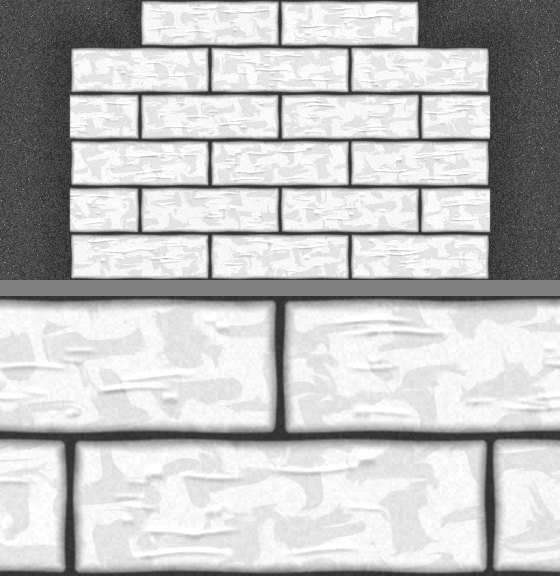
Top, the full canvas; bottom, a detail of the centre.
Give the GLSL for this texture, as a WebGL 2 fragment shader.

```glsl
#version 300 es
precision highp float;
// Pale, weathered running-bond brick panel with a stepped top on a grainy dark ground.

uniform vec2 u_resolution;
out vec4 fragColor;

#define ROWS 6.0
#define BRICK_WIDTH 0.5
#define JOINT 0.0095
#define BEVEL 0.014
#define MARKS 15
#define GRAIN_CELLS 300.0
#define GROUND 0.235
#define MORTAR 0.21
#define FACE_LIGHT 0.975
#define FACE_DARK 0.895
#define EDGE_GREY 0.48

float hash(vec2 p) {
    vec3 q = fract(vec3(p.xyx) * 0.1031);
    q += dot(q, q.yzx + 33.33);
    return fract((q.x + q.y) * q.z);
}

float boxDistance(vec2 p, vec2 halfSize) {
    vec2 d = abs(p) - halfSize;
    return length(max(d, 0.0)) + min(max(d.x, d.y), 0.0);
}

// Layered, warped sines give soft cloudy patches.
float mottle(vec2 p) {
    float sum = 0.0, weight = 0.5;
    for (int i = 0; i < 4; i++) {
        p = mat2(0.8, 0.6, -0.6, 0.8) * p * 1.6 + 1.3;
        p += 0.7 * sin(p.yx * 1.3);
        sum += weight * sin(p.x) * sin(p.y);
        weight *= 0.65;
    }
    return sum;
}

// Raised scratches and small bumps, lit from above.
float relief(vec2 q, vec2 id) {
    float shade = 0.0;
    for (int i = 0; i < MARKS; i++) {
        vec2 key = id * 17.0 + float(i) * vec2(3.7, 5.3) + 41.0;
        vec2 center = (vec2(hash(key), hash(key + 9.1)) - 0.5) * vec2(0.37, 0.115);
        float r = hash(key + 23.7);
        bool bump = i % 3 == 0;
        vec2 size = bump ? vec2(0.011, 0.005) * (0.7 + 0.6 * r)
                         : vec2(0.018 + 0.065 * r * r, 0.0036);
        vec2 u = q - center;
        u.y += bump ? 0.0 : 0.0025 * sin(u.x * 45.0 + r * 40.0) - u.x * (r - 0.5) * 0.08;
        u /= size;
        float ends = 1.0 - smoothstep(0.4, 1.0, abs(u.x));
        shade += ends * u.y * exp(-u.y * u.y) * (0.6 + 0.6 * r);
    }
    return clamp(shade, -0.8, 0.8);
}

float brickShade(vec2 p, float pixel) {
    // Running bond: every other row is shifted by half a brick.
    float row = floor(p.y * ROWS);
    float along = p.x / BRICK_WIDTH - 0.5 * (1.0 - mod(row, 2.0));
    vec2 id = vec2(floor(along), row);
    vec2 size = vec2(BRICK_WIDTH, 1.0 / ROWS);
    vec2 q = (vec2(fract(along), fract(p.y * ROWS)) - 0.5) * size;
    float tone = hash(id + 71.3);

    // Uneven rounded outline.
    vec2 wobble = 0.0012 * sin(q.yx * vec2(48.0, 31.0) + tone * 30.0 + id);
    float radius = 0.007;
    float d = boxDistance(q + wobble, 0.5 * (size - JOINT) - radius) - radius;

    // Mottled face with a greyer, wavy upper lip.
    float cloud = mottle(q * vec2(25.0, 38.0) + id * 7.3 + tone * 20.0);
    float patches = smoothstep(-0.08, 0.16, cloud + 0.15 * (tone - 0.5));
    float face = mix(FACE_LIGHT, FACE_DARK, patches) + 0.015 * (tone - 0.5);
    float lip = 0.5 * size.y - 0.016 + 0.003 * sin(q.x * 38.0 + tone * 25.0);
    face -= 0.06 * smoothstep(-0.004, 0.004, q.y - lip);
    face += 0.27 * relief(q, id) * smoothstep(0.004, 0.016, -d);

    // Soft bevel, then the dark joint.
    float bevel = smoothstep(-0.002, BEVEL, -d + 0.003 * cloud);
    face *= mix(EDGE_GREY, 1.0, pow(bevel, 0.6));
    float blur = max(0.002, pixel);
    return mix(face, MORTAR, smoothstep(-blur, blur, d));
}

void main() {
    vec2 p = gl_FragCoord.xy / u_resolution.y;
    p.x += 1.0 - 0.5 * u_resolution.x / u_resolution.y;
    float pixel = 1.0 / u_resolution.y;

    // Stepped panel: a wide body below one narrower course.
    vec2 fromBase = p - vec2(1.0, 0.0);
    float body = boxDistance(fromBase, vec2(1.5 * BRICK_WIDTH, 1.0 - 1.0 / ROWS));
    float crown = boxDistance(fromBase, vec2(BRICK_WIDTH, 1.2));
    float panel = min(body, crown);

    // Grainy ground, darker beside the panel, with sparse bright specks.
    vec2 cell = floor(p * GRAIN_CELLS);
    float grain = hash(cell) + 0.5 * hash(floor(cell * 0.5) + 13.0) - 0.75;
    float ground = GROUND + 0.06 * smoothstep(0.0, 0.17, panel) + 0.13 * grain;
    float speck = step(0.994 - 0.004 * step(1.0, p.x), hash(cell + 57.0));
    ground += 0.25 * speck * smoothstep(0.01, 0.12, panel);

    float wall = brickShade(p, pixel) + 0.035 * grain;
    float grey = mix(wall, ground, smoothstep(-pixel, pixel, panel));
    fragColor = vec4(vec3(clamp(grey, 0.0, 1.0)), 1.0);
}
```
